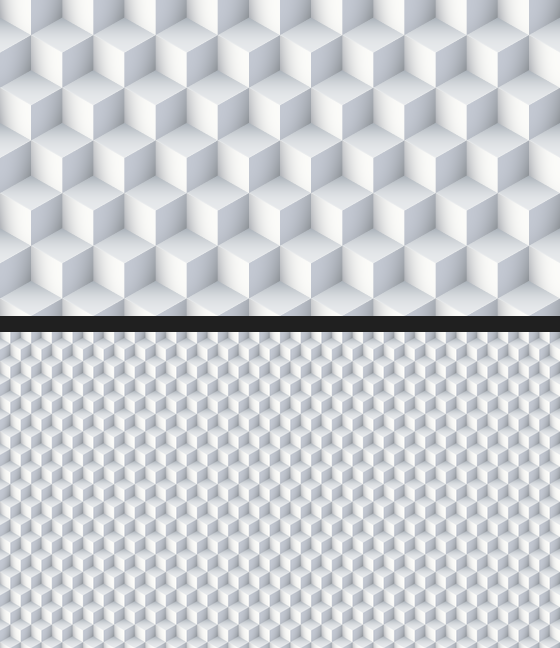
Top: one tile. Bottom: repeated 3 by 3.
A Shadertoy shader for this pattern:

```glsl
// Seamless wall of stacked white cubes with soft shading in the inner corners
#define COLUMNS 9.0
#define ROWS 6.0                          // even, so the staggered rows wrap
#define SAMPLES 3                         // antialiasing grid per axis
#define TOP_LIGHT vec3(0.905, 0.915, 0.925)
#define TOP_SHADE vec3(0.66, 0.69, 0.72)
#define LEFT_LIGHT vec3(0.985, 0.985, 0.975)
#define LEFT_SHADE vec3(0.70, 0.71, 0.73)
#define RIGHT_LIGHT vec3(0.765, 0.785, 0.825)
#define RIGHT_SHADE vec3(0.56, 0.58, 0.60)
#define RIM_WIDTH 0.045
#define RIM_GLOW 0.35

// Offset from the nearest cube's front corner; one row is one unit high
vec2 cubeOffset(vec2 p) {
    vec2 period = vec2(1.0, 2.0);
    vec2 evenRow = mod(p, period) - vec2(0.5, 1.0);
    evenRow.y -= sign(evenRow.y);
    vec2 oddRow = mod(p + vec2(0.5, 0.0), period) - vec2(0.5, 1.0);
    vec2 aspect = vec2(1.0, 0.866);
    return length(evenRow * aspect) < length(oddRow * aspect) ? evenRow : oddRow;
}

// Lid: darkens towards the back corner, with a pale rim on the front edges
vec3 topFace(vec2 d) {
    float depth = clamp(1.5 * d.y, 0.0, 1.0);
    float frontEdge = 1.5 * d.y - abs(d.x);
    vec3 col = mix(TOP_LIGHT, TOP_SHADE, pow(depth, 2.2));
    float rim = 1.0 - smoothstep(0.0, RIM_WIDTH, frontEdge);
    return mix(col, LEFT_LIGHT, RIM_GLOW * rim);
}

// Walls: darken away from the front edge and towards the foot
vec3 sideFace(vec2 d) {
    float across = clamp(2.0 * abs(d.x), 0.0, 1.0);
    float down = clamp(abs(d.x) - 1.5 * d.y, 0.0, 1.0);
    if (d.x < 0.0) {
        float shade = pow(across, 2.6) * (0.65 + 0.35 * down) + 0.08 * pow(down, 4.0);
        return mix(LEFT_LIGHT, LEFT_SHADE, min(shade, 1.0));
    }
    float shade = pow(across, 2.0) * (0.5 + 0.35 * down) + 0.2 * pow(down, 3.0);
    return mix(RIGHT_LIGHT, RIGHT_SHADE, min(shade, 1.0));
}

vec3 cubeWall(vec2 uv) {
    vec2 d = cubeOffset(uv * vec2(COLUMNS, ROWS));
    return 1.5 * d.y > abs(d.x) ? topFace(d) : sideFace(d);
}

void mainImage(out vec4 fragColor, in vec2 fragCoord) {
    vec3 sum = vec3(0.0);
    for (int j = 0; j < SAMPLES; j++) {
        for (int i = 0; i < SAMPLES; i++) {
            vec2 jitter = (vec2(i, j) + 0.5) / float(SAMPLES) - 0.5;
            sum += cubeWall((fragCoord + jitter) / iResolution.xy);
        }
    }
    fragColor = vec4(sum / float(SAMPLES * SAMPLES), 1.0);
}
```
